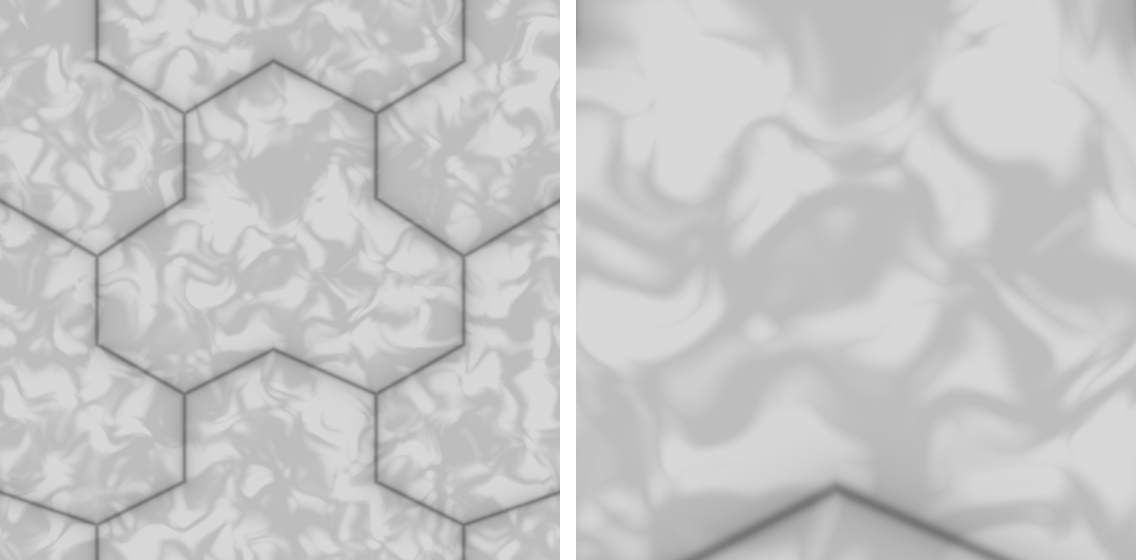
Left: the whole. Right: its middle third, enlarged.
A three.js fragment shader for this texture:

```glsl
// Seamless grey paving: four interlocking stones, each three fused hexagons,
// parted by soft grooves. Grooves are distances to three-armed joints on an
// uneven hexagon lattice; the stone mottling is warped, creased noise.
#define GRAIN 14.0          // mottle cells across the canvas
#define PATCHES 9.0         // light and dark patches across the canvas
#define WARP 0.65           // swirl of the mottling, in cells
#define CORE_WIDTH 0.0042   // dark centre of a groove
#define CORE_DEPTH 0.21
#define HALO_WIDTH 0.014    // soft shading beside a groove
#define HALO_DEPTH 0.17
#define STONE_DARK vec3(0.742)
#define STONE_LIGHT vec3(0.845)

varying vec2 vUv;

// Heights per lattice row, top to bottom: joints, shoulders and peaks
const vec4 JOINT_Y = vec4(0.797, 0.542, 0.296, 0.0625);
const vec4 SHOULDER_Y = vec4(0.891, 0.646, 0.385, 0.140);
const vec4 PEAK_Y = vec4(0.891, 0.642, 0.376, 0.121);

float pick(vec4 values, float index) {
  return dot(values, vec4(equal(vec4(0.0, 1.0, 2.0, 3.0), vec4(index))));
}

// Six columns per canvas, each nudged off the regular spacing
float columnX(float column) {
  float wrapped = mod(column, 6.0);
  vec4 nudge = mod(wrapped, 2.0) < 0.5
    ? vec4(0.0, -0.004, 0.005, 0.0)
    : vec4(0.0065, -0.0117, -0.0052, 0.0);
  return column / 6.0 + pick(nudge, floor(wrapped * 0.5));
}

float segmentDistance(vec2 p, vec2 end) {
  return length(p - end * clamp(dot(p, end) / dot(end, end), 0.0, 1.0));
}

// Distance to the nearest groove, wrapped at the canvas borders
float grooveDistance(vec2 p) {
  float nearest = 1.0;
  for (int row = 0; row < 4; row++) {
    float r = float(row);
    float centre = 3.0 * mod(r, 2.0);
    float shoulder = pick(SHOULDER_Y, r);
    float peak = pick(PEAK_Y, r);
    float foot = pick(SHOULDER_Y, mod(r + 1.0, 4.0)) - floor((r + 1.0) / 4.0);
    for (int i = 0; i < 2; i++) {
      float side = float(i) * 2.0 - 1.0;
      vec2 joint = vec2(columnX(centre + 2.0 * side), pick(JOINT_Y, r));
      vec2 d = p - joint;
      d -= floor(d + 0.5);
      vec2 toShoulder = vec2(columnX(centre + side), shoulder) - joint;
      vec2 toPeak = vec2(columnX(centre + 3.0 * side), peak) - joint;
      vec2 toFoot = vec2(0.0, foot - joint.y);
      nearest = min(nearest, segmentDistance(d, toShoulder));
      nearest = min(nearest, segmentDistance(d, toPeak));
      nearest = min(nearest, segmentDistance(d, toFoot));
    }
  }
  return nearest;
}

vec2 hashGradient(vec2 cell) {
  vec3 h = fract(cell.xyx * vec3(0.1031, 0.1030, 0.0973));
  h += dot(h, h.yzx + 33.33);
  return fract((h.xx + h.yz) * h.zy) * 2.8 - 1.4;
}

float cornerValue(vec2 cell, vec2 corner, vec2 f, float period, float seed) {
  return dot(hashGradient(mod(cell + corner, period) + seed), f - corner);
}

// Gradient noise that repeats after a whole number of cells
float noise(vec2 p, float period, float seed) {
  vec2 cell = floor(p);
  vec2 f = p - cell;
  vec2 u = f * f * f * (f * (f * 6.0 - 15.0) + 10.0);
  float a = cornerValue(cell, vec2(0.0, 0.0), f, period, seed);
  float b = cornerValue(cell, vec2(1.0, 0.0), f, period, seed);
  float c = cornerValue(cell, vec2(0.0, 1.0), f, period, seed);
  float d = cornerValue(cell, vec2(1.0, 1.0), f, period, seed);
  return mix(mix(a, b, u.x), mix(c, d, u.x), u.y);
}

// Rounded light blobs with faint creases, flattening into dark patches
float mottling(vec2 p) {
  vec2 q = p * GRAIN;
  q += WARP * vec2(noise(q, GRAIN, 17.0), noise(q, GRAIN, 43.0));
  float creases = abs(noise(q, GRAIN, 71.0))
    + 0.5 * abs(noise(q * 2.0, GRAIN * 2.0, 97.0));
  float patches = noise(p * PATCHES, PATCHES, 131.0);
  return smoothstep(0.08, 0.52, creases + 0.5 * patches);
}

void main() {
  vec3 stone = mix(STONE_DARK, STONE_LIGHT, mottling(vUv));
  float d = grooveDistance(vUv);
  float core = CORE_DEPTH * exp(-d * d / (CORE_WIDTH * CORE_WIDTH));
  float halo = HALO_DEPTH * exp(-d / HALO_WIDTH);
  gl_FragColor = vec4(stone * (1.0 - core - halo), 1.0);
}
```
